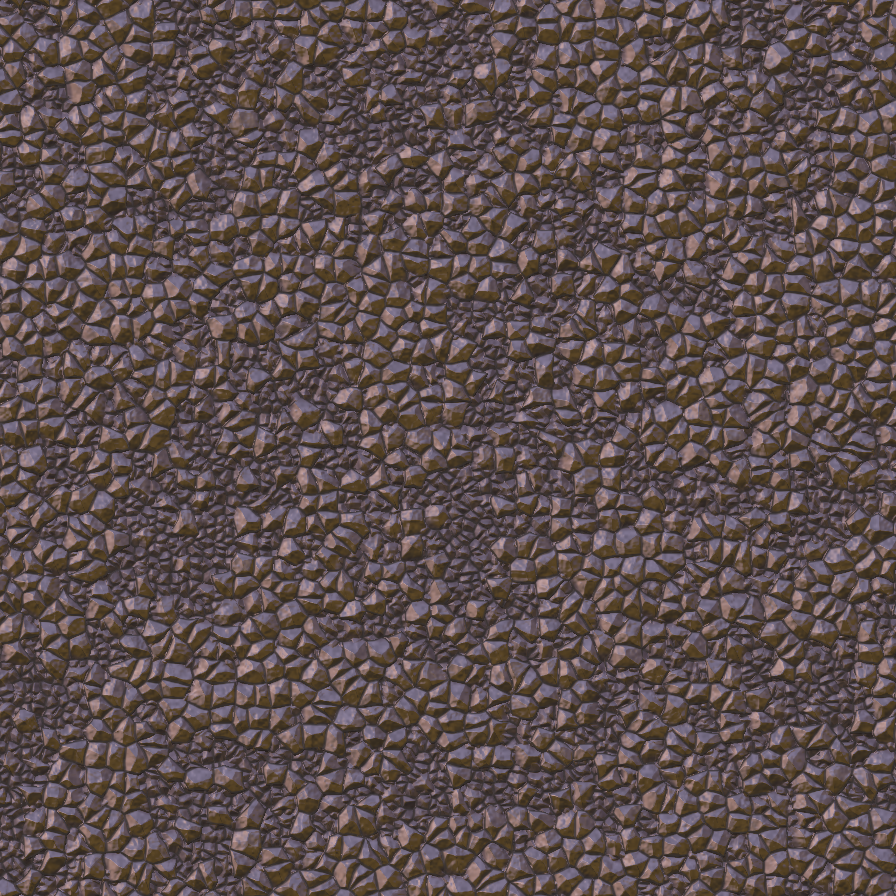
This texture is drawn by a Shadertoy shader. Its source:

```glsl
// Bed of small faceted pebbles: Voronoi cells capped by random tilted planes,
// with finer chips showing where large stones sink. The slope of this height
// field selects between lavender, rose and olive light.

const float STONES = 42.0;         // large stones across the canvas
const float CHIP_SCALE = 1.9;      // chips per large stone, along one axis
const float CHIP_DEPTH = 0.20;     // how far the chips lie below the stones
const float JITTER = 0.88;
const float FACET_SLOPE = 0.62;
const float ROUGHNESS = 0.055;
const float SAMPLE_STEP = 0.0015;  // slope sampling distance, canvas units

const vec3 STONE    = vec3(0.43, 0.355, 0.335);
const vec3 LAVENDER = vec3(0.46, 0.425, 0.52);
const vec3 ROSE     = vec3(0.63, 0.49, 0.45);
const vec3 OLIVE    = vec3(0.33, 0.255, 0.14);
const vec3 SHADOW   = vec3(0.22, 0.18, 0.13);
const vec3 PLUM     = vec3(0.32, 0.27, 0.32);
const vec3 CREVICE  = vec3(0.21, 0.19, 0.19);

vec2 hash2(vec2 p) {
    vec3 q = fract(p.xyx * vec3(0.1031, 0.1030, 0.0973));
    q += dot(q, q.yzx + 33.33);
    return fract((q.xx + q.yz) * q.zy);
}

float noise(vec2 p) {
    vec2 i = floor(p), f = fract(p);
    f = f * f * (3.0 - 2.0 * f);
    return mix(mix(hash2(i).x, hash2(i + vec2(1, 0)).x, f.x),
               mix(hash2(i + vec2(0, 1)).x, hash2(i + vec2(1, 1)).x, f.x), f.y);
}

vec2 site(vec2 cell) {
    return cell + 0.5 + JITTER * (hash2(cell) - 0.5);
}

// Returns height, distance to the border, and the owning cell.
vec4 stones(vec2 p) {
    vec2 base = floor(p), owner = base, centre = p;
    float nearest = 9.0;
    for (int y = -1; y <= 1; y++)
    for (int x = -1; x <= 1; x++) {
        vec2 cell = base + vec2(x, y);
        vec2 s = site(cell);
        float d = dot(s - p, s - p);
        if (d < nearest) { nearest = d; owner = cell; centre = s; }
    }
    float border = 9.0;
    for (int y = -2; y <= 2; y++)
    for (int x = -2; x <= 2; x++) {
        if (x == 0 && y == 0) continue;
        vec2 s = site(owner + vec2(x, y));
        border = min(border, dot(0.5 * (centre + s) - p, normalize(s - centre)));
    }
    // Rounded rim cut by four irregular facets
    float height = 0.46 * (1.0 - exp(-6.5 * border));
    for (int i = 0; i < 4; i++) {
        vec2 r = hash2(owner + 17.3 * float(i + 1));
        float angle = 6.2832 * hash2(owner + 5.7).x + 1.5708 * float(i) + 1.1 * (r.x - 0.5);
        vec2 dir = vec2(cos(angle), sin(angle));
        float slope = FACET_SLOPE * (0.6 + 0.8 * r.y);
        height = min(height, 0.40 + 0.08 * r.x - slope * dot(p - centre, dir));
    }
    return vec4(height, border, owner);
}

// Returns the height and border distance of the topmost layer.
vec2 surface(vec2 uv) {
    vec2 p = uv * STONES;
    p += 0.16 * (vec2(noise(p * 1.7), noise(p * 1.7 + 40.0)) - 0.5);
    vec4 big = stones(p);
    vec4 chip = stones(p * CHIP_SCALE + 11.0);
    float sink = 0.5 * hash2(big.zw + 71.0).y + 0.5 * noise(big.zw * 0.22 + 9.0);
    float bigHeight = big.x - 0.45 * smoothstep(0.46, 0.80, sink);
    float chipHeight = chip.x / CHIP_SCALE - CHIP_DEPTH;
    vec2 top = bigHeight > chipHeight ? vec2(bigHeight, big.y)
                                      : vec2(chipHeight, chip.y / CHIP_SCALE);
    top.x += ROUGHNESS * (noise(p * 4.0) + 0.5 * noise(p * 8.0 + 3.0) - 0.75);
    return top;
}

void mainImage(out vec4 fragColor, in vec2 fragCoord) {
    vec2 uv = fragCoord / iResolution.y;
    vec2 here = surface(uv);
    vec2 rise = vec2(surface(uv + vec2(SAMPLE_STEP, 0)).x,
                     surface(uv + vec2(0, SAMPLE_STEP)).x) - here.x;
    vec3 n = normalize(vec3(-rise / (SAMPLE_STEP * STONES), 0.9));

    // Coloured light by facet direction
    float up = dot(n.xy, vec2(-0.35, 0.94));
    float left = dot(n.xy, vec2(-0.92, 0.10));
    vec3 col = mix(STONE, LAVENDER, smoothstep(0.02, 0.40, up));
    col = mix(col, PLUM, 0.7 * smoothstep(0.15, 0.55, -left));
    col = mix(col, OLIVE, smoothstep(0.05, 0.35, -up));
    col = mix(col, SHADOW, smoothstep(0.40, 0.75, -up));
    col = mix(col, ROSE, 0.8 * smoothstep(0.22, 0.60, left) * smoothstep(-0.3, 0.1, up));

    // Sunken chips, dark joints and small glints
    col = mix(col, PLUM * (0.85 + 0.5 * up), 0.6 * smoothstep(0.06, -0.10, here.x));
    col = mix(col, CREVICE, 0.8 * (1.0 - smoothstep(0.015, 0.10, here.y)));
    float glint = pow(max(dot(n, normalize(vec3(-0.48, 0.42, 0.78))), 0.0), 28.0);
    col += 0.13 * glint * smoothstep(0.03, 0.14, here.y) * vec3(1.0, 0.9, 0.88);
    col *= 0.90 + 0.20 * noise(uv * STONES * 6.0);

    fragColor = vec4(clamp(col, 0.0, 1.0), 1.0);
}
```
